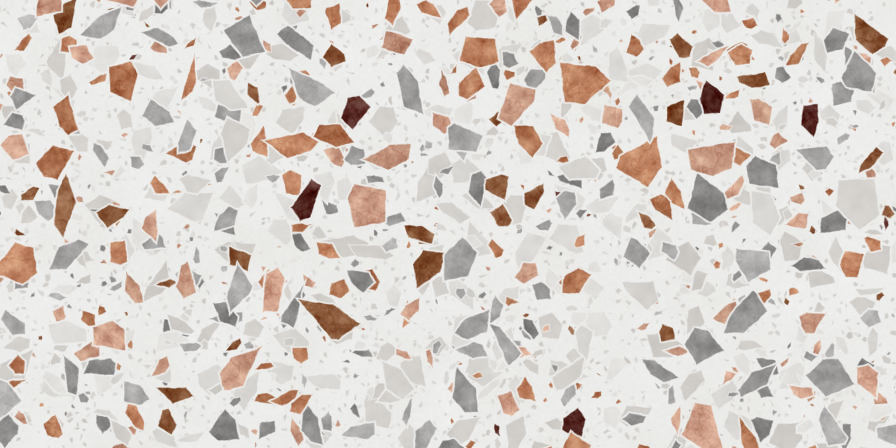
This texture is drawn by a WebGL 1 fragment shader. Its source:

```glsl
precision highp float;

uniform vec2 u_resolution;

#define BIG_CELL 0.130
#define MID_CELL 0.076
#define CHIP_CELL 0.038
#define PALE_CELL 0.100
#define DUST_CELL 0.017
#define JITTER 0.35
#define GAP 0.004
#define ROUGHNESS 0.005
#define SIDES 5

const vec3 GROUND = vec3(0.925, 0.925, 0.917);
const vec3 PALE = vec3(0.80, 0.785, 0.765);
const vec3 SLATE = vec3(0.59, 0.585, 0.58);
const vec3 PINK = vec3(0.80, 0.62, 0.53);
const vec3 ORANGE = vec3(0.72, 0.49, 0.36);
const vec3 BROWN = vec3(0.55, 0.36, 0.24);
const vec3 MAROON = vec3(0.34, 0.17, 0.15);

vec4 hash4(vec2 p) {
  vec4 q = fract(p.xyxy * vec4(0.1031, 0.1030, 0.0973, 0.1099));
  q += dot(q, q.wzxy + 33.33);
  return fract((q.xxyz + q.yzzw) * q.zywx);
}

float noise(vec2 p) {
  vec2 i = floor(p), f = fract(p);
  f = f * f * (3.0 - 2.0 * f);
  float low = mix(hash4(i).x, hash4(i + vec2(1.0, 0.0)).x, f.x);
  float high = mix(hash4(i + vec2(0.0, 1.0)).x, hash4(i + 1.0).x, f.x);
  return mix(low, high, f.y);
}

float fbm(vec2 p) {
  float sum = 0.0, amp = 0.5;
  for (int i = 0; i < 4; i++) {
    sum += amp * noise(p);
    p = mat2(1.6, 1.2, -1.2, 1.6) * p + 17.3;
    amp *= 0.5;
  }
  return sum / 0.9375;
}

// Signed distance to a stretched, irregular convex shard
float shard(vec2 p, vec2 radii, float turn, vec2 seed) {
  float c = cos(turn), s = sin(turn);
  p = mat2(c, -s, s, c) * p;
  float d = -1.0;
  for (int k = 0; k < SIDES; k++) {
    vec4 h = hash4(seed + float(k) * 7.31);
    float a = (float(k) + 0.8 * (h.x - 0.5)) * 6.2832 / float(SIDES);
    vec2 n = vec2(cos(a), sin(a)) / radii;
    d = max(d, (dot(p, n) - mix(0.62, 1.05, h.y)) / length(n));
  }
  return d;
}

// Mineral colour; pick chooses the kind, shade varies it
vec3 mineral(vec2 p, float pick, float shade, float paleShare) {
  float mottle = fbm(p * 38.0 + shade * 90.0) - 0.5;
  float grit = noise(p * 210.0) - 0.5;
  if (pick < paleShare) {
    return mix(PALE, GROUND, 0.75 * shade) + 0.06 * mottle + 0.01 * grit;
  }
  float kind = (pick - paleShare) / (1.0 - paleShare);
  if (kind < 0.44) {
    return SLATE + 0.22 * (shade - 0.45) + 0.22 * mottle + 0.04 * grit;
  }
  vec3 warm = kind < 0.66 ? PINK : kind < 0.89 ? ORANGE : kind < 0.98 ? BROWN : MAROON;
  float vein = 1.0 - smoothstep(0.0, 0.05, abs(fbm(p * 24.0 + shade * 50.0) - 0.5));
  warm += 0.10 * (shade - 0.5) + mottle * vec3(0.30, 0.36, 0.34);
  return warm - vein * vec3(0.04, 0.06, 0.06) + 0.06 * grit;
}

// Lays one size of shards over the slab, keeping a gap of ground around each
vec3 scatter(vec3 col, vec3 ground, vec2 p, float cell, float density,
             float paleShare, float seed, float gap) {
  float px = 1.0 / u_resolution.y;
  vec2 home = floor(p / cell);
  float rough = (fbm(p * 70.0) - 0.5) * ROUGHNESS;
  for (int j = -1; j <= 1; j++) {
    for (int i = -1; i <= 1; i++) {
      vec2 id = home + vec2(float(i), float(j));
      vec2 key = id + seed;
      vec4 place = hash4(key), look = hash4(key + 71.7);
      if (place.z > density) continue;
      vec2 centre = (id + 0.5 + JITTER * (2.0 * place.xy - 1.0)) * cell;
      float reach = cell * mix(0.21, 0.41, look.x);
      vec2 radii = reach * vec2(1.0, mix(0.36, 0.88, look.y));
      float d = shard(p - centre, radii, place.w * 6.2832, key + 13.1) + rough;
      if (d > gap + px) continue;
      col = mix(col, ground, 1.0 - smoothstep(gap - px, gap + px, d));
      if (d < px) {
        vec3 stone = mineral(p + look.zw, look.z, look.w, paleShare);
        col = mix(col, stone, 1.0 - smoothstep(-px, px, d));
      }
    }
  }
  return col;
}

void main() {
  vec2 p = gl_FragCoord.xy / u_resolution.y + 5.0;

  // Cement with faint clouds
  float cloud = fbm(p * 9.0) - 0.5;
  vec3 ground = GROUND + cloud * vec3(0.03, 0.035, 0.045) + 0.015 * (noise(p * 160.0) - 0.5);

  // From dust and faint shards up to the large stones
  vec3 col = scatter(ground, ground, p, DUST_CELL, 0.35, 0.9, 11.0, 0.0);
  col = scatter(col, ground, p, PALE_CELL, 0.9, 1.0, 137.0, 0.002);
  col = scatter(col, ground, p, CHIP_CELL, 0.22, 0.5, 251.0, 0.002);
  col = scatter(col, ground, p, MID_CELL, 0.62, 0.2, 389.0, GAP);
  col = scatter(col, ground, p, BIG_CELL, 0.92, 0.1, 523.0, GAP);

  gl_FragColor = vec4(clamp(col, 0.0, 1.0), 1.0);
}
```
